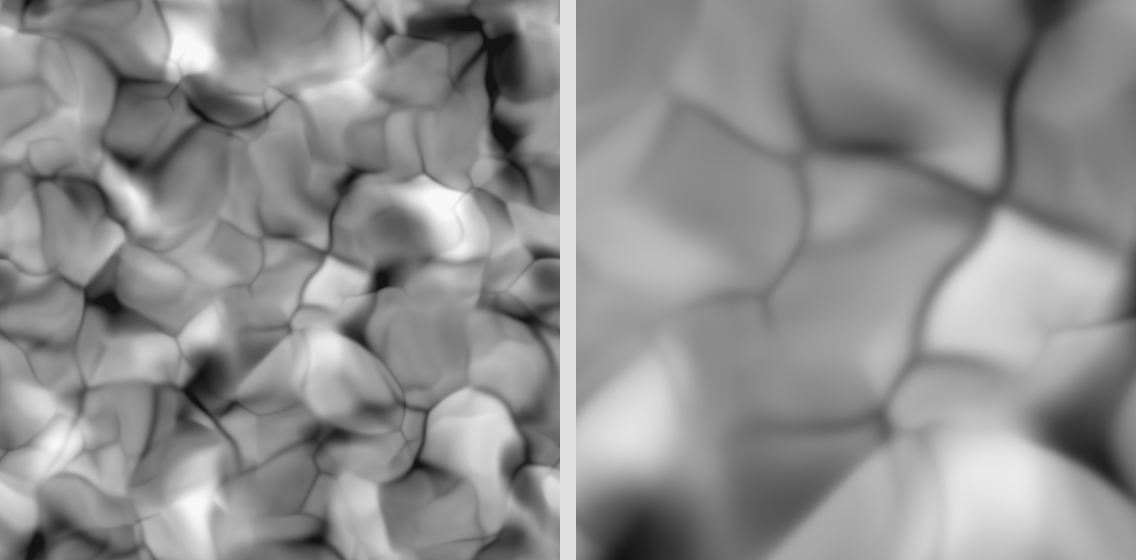
Left: the whole. Right: its middle third, enlarged.
Reproduce this texture map procedurally as a Shadertoy shader.

```glsl
// Tileable grey height map of soft, rocky lumps with dark creases and pale crests.

// Random pair in 0..1 for a lattice cell that wraps after n cells
vec2 cellHash(vec2 cell, float n, float seed) {
    uvec2 q = uvec2(mod(cell, n)) + uvec2(uint(seed) * 977u, uint(seed) * 131u + 7u);
    q = q * 1664525u + 1013904223u;
    q.x += q.y * 1664525u;
    q.y += q.x * 1664525u;
    q ^= q >> 16u;
    q.x += q.y * 1664525u;
    q.y += q.x * 1664525u;
    q ^= q >> 16u;
    return vec2(q & 65535u) / 65535.0;
}

// Slope of a lattice corner, applied to the offset from it
float corner(vec2 cell, vec2 offset, float n, float seed) {
    float angle = 6.28318 * cellHash(cell, n, seed).x;
    return dot(vec2(cos(angle), sin(angle)), offset);
}

// Gradient noise with n whole cells across the tile
float noise(vec2 uv, float n, float seed) {
    vec2 cell = floor(uv * n), f = fract(uv * n), e = vec2(0, 1);
    vec2 s = f * f * f * (f * (f * 6.0 - 15.0) + 10.0);
    return mix(
        mix(corner(cell, f, n, seed), corner(cell + e.yx, f - e.yx, n, seed), s.x),
        mix(corner(cell + e.xy, f - e.xy, n, seed), corner(cell + 1.0, f - 1.0, n, seed), s.x),
        s.y);
}

// Softly blended Voronoi facets: x = tilted shade, y = crease between cells
vec2 facets(vec2 uv, float n, float hardness, float seed) {
    vec2 cell = floor(uv * n), f = fract(uv * n);
    float total = 0.0, squares = 0.0, shade = 0.0;
    for (int j = -2; j <= 2; j++)
    for (int i = -2; i <= 2; i++) {
        vec2 g = vec2(i, j);
        vec2 offset = f - g - cellHash(cell + g, n, seed);
        vec2 tilt = 2.0 * cellHash(cell + g, n, seed + 1.0) - 1.0;
        float level = cellHash(cell + g, n, seed + 2.0).x - 0.5;
        float weight = exp(-hardness * dot(offset, offset));
        total += weight;
        squares += weight * weight;
        shade += weight * (level + dot(tilt, offset));
    }
    return vec2(shade / total, 1.0 - squares / (total * total));
}

void mainImage(out vec4 fragColor, in vec2 fragCoord) {
    vec2 uv = fragCoord / iResolution.xy;

    // Bend the domain so that facets lose their straight edges
    uv += 0.06 * vec2(noise(uv, 6.0, 1.0), noise(uv, 6.0, 2.0));
    uv += 0.012 * vec2(noise(uv, 17.0, 3.0), noise(uv, 17.0, 4.0));

    vec2 rocks = facets(uv, 7.0, 16.0, 10.0);
    vec2 chips = facets(uv, 13.0, 12.0, 20.0);

    // Broad tone, facet shading and faint grain
    float grey = 0.575 + 0.28 * noise(uv, 5.0, 30.0) + 0.20 * rocks.x + 0.09 * chips.x;
    grey += 0.07 * noise(uv, 19.0, 31.0) + 0.03 * noise(uv, 37.0, 32.0);

    // Creases that fade in and out along their length
    grey -= 0.55 * rocks.y * smoothstep(-0.25, 0.4, noise(uv, 6.0, 33.0));
    grey -= 0.22 * chips.y * smoothstep(-0.1, 0.4, noise(uv, 8.0, 34.0));

    // Pale crests and angular dark hollows
    grey += 0.36 * smoothstep(0.15, 0.55, noise(uv, 7.0, 35.0));
    grey -= 0.42 * smoothstep(0.15, 0.55, noise(uv, 7.0, 36.0) - 0.15 * chips.x);

    fragColor = vec4(vec3(clamp(grey, 0.08, 0.97)), 1.0);
}
```
